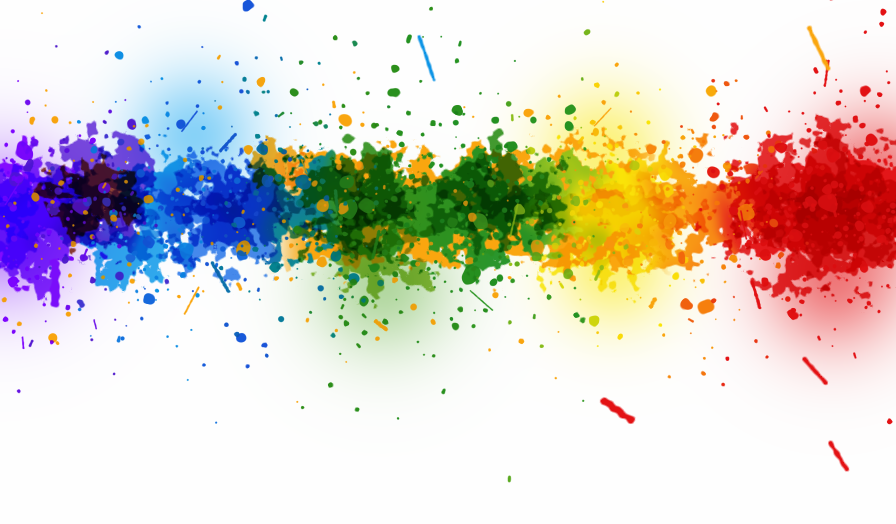
Give the GLSL for this background, as a WebGL 2 fragment shader.

```glsl
#version 300 es
precision highp float;

uniform vec2 u_resolution;
out vec4 fragColor;

#define BAND_Y 0.60
#define BAND_HALF 0.085
#define RAGGED 0.95
#define GLOW_STRENGTH 0.55
#define AMBER_SHARE 0.17
#define HUE_JITTER 0.24
#define PAPER vec3(0.995)
#define AMBER vec3(0.98, 0.65, 0.06)
#define RED vec3(0.89, 0.07, 0.08)
#define GREEN vec3(0.16, 0.55, 0.08)
#define YELLOW vec3(0.98, 0.91, 0.05)
#define VIOLET vec3(0.48, 0.05, 0.98)

// Rainbow stops: colour and horizontal place
const vec4 STOPS[11] = vec4[11](
    vec4(0.50, 0.02, 1.00, 0.06), vec4(0.32, 0.12, 0.80, 0.19),
    vec4(0.05, 0.58, 0.90, 0.27), vec4(0.10, 0.33, 0.85, 0.42),
    vec4(0.02, 0.52, 0.57, 0.58), vec4(0.18, 0.56, 0.10, 0.68),
    vec4(0.13, 0.57, 0.14, 0.97), vec4(0.58, 0.76, 0.10, 1.08),
    vec4(0.98, 0.90, 0.03, 1.17), vec4(0.97, 0.53, 0.05, 1.34),
    vec4(0.89, 0.07, 0.08, 1.47));

vec3 rainbow(float x) {
    vec3 c = STOPS[0].rgb;
    for (int i = 1; i < 11; i++)
        c = mix(c, STOPS[i].rgb, smoothstep(STOPS[i - 1].w, STOPS[i].w, x));
    return c;
}

vec3 hash3(vec2 p) {
    vec3 q = fract(p.xyx * vec3(0.1031, 0.1030, 0.0973));
    q += dot(q, q.yxz + 33.33);
    return fract((q.xxy + q.yzz) * q.zyx);
}

float corner(vec2 cell, vec2 offset) {
    float a = 6.2832 * hash3(cell).x;
    return dot(vec2(cos(a), sin(a)), offset);
}

float gradientNoise(vec2 p) {
    vec2 i = floor(p), f = fract(p), u = f * f * f * (f * (f * 6.0 - 15.0) + 10.0);
    vec2 e = vec2(1, 0);
    return mix(mix(corner(i, f), corner(i + e, f - e), u.x),
               mix(corner(i + e.yx, f - e.yx), corner(i + e.xx, f - e.xx), u.x), u.y);
}

float roughness(vec2 p) {
    return gradientNoise(p * 17.0) + 0.7 * gradientNoise(p * 39.0 + 7.0)
         + 0.4 * gradientNoise(p * 83.0 + 3.0);
}

float cover(float field) {
    float w = fwidth(field) + 1e-4;
    return smoothstep(-w, w, field);
}

void glow(inout vec3 col, vec2 p, vec2 c, float r, vec3 tint) {
    vec2 d = (p - c) / r;
    col = mix(col, tint, GLOW_STRENGTH * exp(-2.2 * dot(d, d)));
}

// Translucent pool of paint with torn, radial edges
void splat(inout vec3 col, vec2 p, vec2 c, vec2 r, vec3 tint) {
    vec2 d = (p - c) / r;
    float len = length(d);
    float rays = gradientNoise(d / max(len, 0.01) * 5.0 + c * 31.0);
    float field = 1.0 - len + 0.4 * rays + RAGGED * roughness(p + c * 3.7);
    col = mix(col, col * tint, 0.88 * cover(field));
}

// Rounded stroke from a to b
void stroke(inout vec3 col, vec2 p, vec2 a, vec2 b, float r, vec3 tint) {
    vec2 d = b - a;
    float t = clamp(dot(p - a, d) / dot(d, d), 0.0, 1.0);
    float dist = length(p - a - d * t) - r * (1.0 + 0.8 * gradientNoise(p * 70.0));
    col = mix(col, tint, cover(-dist));
}

// Random drops, thinning away from the band; len stretches them to streaks
void spatter(inout vec3 col, vec2 p, float cells, float radius, float len, float spread, float amount) {
    float px = 0.8 / u_resolution.y;
    vec2 home = floor(p * cells);
    for (int k = 0; k < 9; k++) {
        vec2 id = home + vec2(k % 3, k / 3) - 1.0;
        vec3 h = hash3(id + cells * 5.3), g = hash3(id + cells * 9.1 + 40.0);
        vec2 c = (id + 0.15 + 0.7 * h.xy) / cells;
        float rise = (c.y - BAND_Y) / spread;
        if (h.z > amount * exp(-rise * rise)) continue;
        float a = 1.57 + 1.6 * (g.x - 0.5) + (c.y > BAND_Y ? -0.2 : 0.3);
        vec2 q = mat2(cos(a), -sin(a), sin(a), cos(a)) * (p - c);
        q.x = max(abs(q.x) - len * g.y, 0.0);
        float r = radius * mix(0.3, 1.1, g.z * g.z);
        float dist = length(q) - r * (1.0 + 0.5 * gradientNoise(p / radius * 0.7));
        vec3 tint = rainbow(c.x + HUE_JITTER * (g.y - 0.5));
        if (fract(g.x * 7.0) < AMBER_SHARE && c.x < 1.3) tint = AMBER;
        col = mix(col, mix(tint, col * tint, 0.25), smoothstep(px, -px, dist));
    }
}

void main() {
    vec2 p = gl_FragCoord.xy / u_resolution.y;
    vec3 col = PAPER;

    // Soft halos
    glow(col, p, vec2(0.00, 0.57), 0.22, VIOLET);
    glow(col, p, vec2(0.37, 0.74), 0.18, vec3(0.15, 0.68, 0.95));
    glow(col, p, vec2(0.73, 0.46), 0.20, vec3(0.45, 0.72, 0.32));
    glow(col, p, vec2(1.15, 0.71), 0.18, YELLOW);
    glow(col, p, vec2(1.17, 0.49), 0.17, YELLOW);
    glow(col, p, vec2(1.59, 0.47), 0.20, RED);
    glow(col, p, vec2(1.67, 0.66), 0.20, RED);

    // Central band: amber undercoat, then two rainbow coats
    float rough = roughness(p), off = abs(p.y - BAND_Y) / BAND_HALF;
    float middle = smoothstep(0.5, 0.6, p.x) * (1.0 - smoothstep(1.2, 1.3, p.x));
    col = mix(col, AMBER, middle * cover(1.15 - off + RAGGED * roughness(p + 5.0)));
    vec3 hue = rainbow(p.x + 0.09 * gradientNoise(p * 14.0));
    col = mix(col, hue, 0.96 * cover(0.85 - off + 1.3 * rough));
    col = mix(col, col * mix(hue, vec3(1), 0.2), cover(0.1 - off + 1.4 * roughness(p + 9.0)));

    // Pools
    splat(col, p, vec2(0.05, 0.58), vec2(0.10, 0.11), VIOLET);
    splat(col, p, vec2(0.19, 0.65), vec2(0.09, 0.08), vec3(0.42, 0.20, 0.85));
    splat(col, p, vec2(0.18, 0.62), vec2(0.08, 0.06), vec3(0.55, 0.18, 0.10));
    splat(col, p, vec2(0.25, 0.52), vec2(0.07, 0.05), vec3(0.08, 0.62, 0.92));
    splat(col, p, vec2(0.43, 0.59), vec2(0.11, 0.09), vec3(0.18, 0.48, 0.92));
    splat(col, p, vec2(0.53, 0.69), vec2(0.05, 0.04), AMBER);
    splat(col, p, vec2(0.68, 0.63), vec2(0.09, 0.08), GREEN);
    splat(col, p, vec2(0.71, 0.52), vec2(0.09, 0.07), vec3(0.52, 0.72, 0.15));
    splat(col, p, vec2(0.96, 0.63), vec2(0.09, 0.08), GREEN);
    splat(col, p, vec2(1.16, 0.56), vec2(0.11, 0.09), YELLOW);
    splat(col, p, vec2(1.55, 0.60), vec2(0.14, 0.12), RED);
    splat(col, p, vec2(1.62, 0.59), vec2(0.12, 0.10), vec3(0.88, 0.12, 0.12));

    // Drops and streaks
    spatter(col, p, 16.0, 0.017, 0.0, 0.14, 0.75);
    spatter(col, p, 27.0, 0.010, 0.0, 0.17, 0.65);
    spatter(col, p, 48.0, 0.005, 0.0, 0.20, 0.55);
    spatter(col, p, 21.0, 0.007, 0.005, 0.32, 0.22);
    spatter(col, p, 10.0, 0.004, 0.035, 0.24, 0.40);

    // Long flung strokes
    stroke(col, p, vec2(1.155, 0.233), vec2(1.205, 0.198), 0.007, RED);
    stroke(col, p, vec2(1.535, 0.315), vec2(1.575, 0.270), 0.004, RED);
    stroke(col, p, vec2(1.585, 0.155), vec2(1.615, 0.105), 0.004, RED);
    stroke(col, p, vec2(1.545, 0.945), vec2(1.580, 0.870), 0.004, AMBER);
    stroke(col, p, vec2(0.800, 0.930), vec2(0.828, 0.848), 0.003, STOPS[2].rgb);
    stroke(col, p, vec2(0.105, 0.500), vec2(0.105, 0.422), 0.008, VIOLET);
    fragColor = vec4(col, 1.0);
}
```
